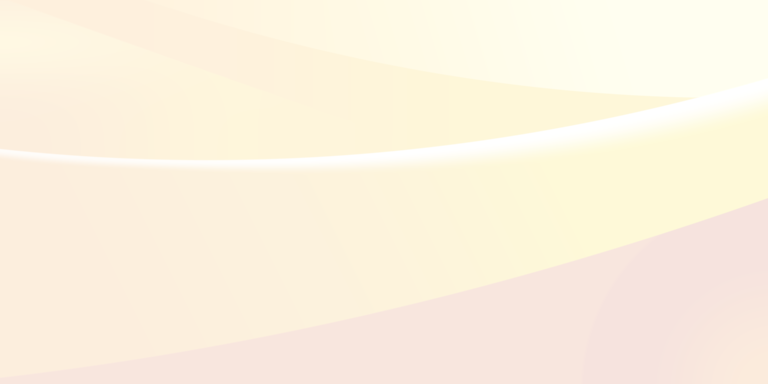
Reproduce this background procedurally as a WebGL 2 fragment shader.

```glsl
#version 300 es
precision highp float;

uniform vec2 u_resolution;
out vec4 fragColor;

const vec3 PEACH = vec3(0.988, 0.932, 0.868);
const vec3 BUTTER = vec3(0.995, 0.978, 0.846);
const vec3 CREAM = vec3(1.0, 0.976, 0.892);
const vec3 IVORY = vec3(1.0, 0.998, 0.942);
const vec3 BLUSH = vec3(0.974, 0.902, 0.872);
const vec3 ROSE = vec3(0.965, 0.890, 0.870);
const vec3 APRICOT = vec3(0.985, 0.922, 0.864);

// Height of a parabola with its vertex at the given point
float parabola(float x, vec2 vertex, float bend) {
    float dx = x - vertex.x;
    return vertex.y + bend * dx * dx;
}

// Smooth coverage of the side where d is positive
float cover(float d, float softness) {
    return smoothstep(-softness, softness, d);
}

// Soft round falloff around a point
float bloom(vec2 p, vec2 center, vec2 radius) {
    vec2 q = (p - center) / radius;
    return exp(-dot(q, q));
}

// Left area above the ridge, with a pale bloom near the left edge
vec3 upperLeft(vec2 p) {
    vec3 color = mix(PEACH, vec3(0.998, 0.965, 0.860), smoothstep(0.0, 0.35, p.x));
    color = mix(color, CREAM, 0.9 * bloom(p, vec2(0.0, 0.89), vec2(0.24, 0.11)));
    return color;
}

// Diagonal band, peach at the left and yellow at the right
vec3 band(vec2 p) {
    vec3 start = vec3(0.996, 0.943, 0.868);
    vec3 end = vec3(0.996, 0.968, 0.850);
    return mix(start, end, smoothstep(0.18, 0.65, p.x));
}

// Bright area in the upper right
vec3 upperRight(vec2 p) {
    vec3 color = mix(vec3(0.998, 0.952, 0.874), CREAM, smoothstep(0.15, 0.48, p.x));
    return mix(color, IVORY, smoothstep(0.40, 0.88, p.x + 0.15 * (p.y - 0.85)));
}

// Broad sheet below the ridge
vec3 sheet(vec2 p) {
    float t = p.x + 0.25 * (p.y - 0.4);
    vec3 middle = vec3(0.990, 0.950, 0.865);
    vec3 color = mix(PEACH, middle, smoothstep(0.0, 0.45, t));
    return mix(color, BUTTER, smoothstep(0.38, 0.85, t));
}

// Pink corner with a large disc that warms towards its center
vec3 corner(vec2 p, float aspect, float softness) {
    float r = length((p - vec2(1.01, -0.015)) * vec2(aspect, 1.0));
    vec3 disc = mix(APRICOT, ROSE, smoothstep(0.05, 0.36, r));
    return mix(BLUSH, disc, cover(0.505 - r, softness + 0.004));
}

void main() {
    vec2 p = gl_FragCoord.xy / u_resolution;
    float aspect = u_resolution.x / u_resolution.y;
    float softness = 1.0 / u_resolution.y;

    // Edges between the layers
    float ridge = parabola(p.x, vec2(0.27, 0.583), 0.40);
    float arc = parabola(p.x, vec2(0.95, 0.745), 0.44);
    float slope = 1.007 - 0.72 * p.x + 0.03 * p.x * p.x;
    float hem = 0.016 + 0.23 * p.x + 0.238 * p.x * p.x;

    // Layers above the ridge
    float bandFade = 1.0 - smoothstep(0.28, 0.52, p.x);
    float bandMask = mix(1.0, cover(p.y - slope, softness), bandFade);
    vec3 color = mix(upperLeft(p), band(p), bandMask);
    color = mix(color, upperRight(p), cover(p.y - arc, softness));

    // Sheet with a white glow that widens to the right
    float depth = max(ridge - p.y, 0.0);
    float glowWidth = mix(0.030, 0.105, smoothstep(0.15, 1.0, p.x));
    float glow = 1.0 - smoothstep(0.12, 1.0, depth / glowWidth);
    float strength = mix(0.82, 1.0, smoothstep(0.1, 0.5, p.x));
    vec3 lower = mix(sheet(p), vec3(1.0), glow * strength);
    color = mix(color, lower, cover(ridge - p.y, softness));

    // Pink corner below the hem
    color = mix(color, corner(p, aspect, softness), cover(hem - p.y, softness));

    fragColor = vec4(color, 1.0);
}
```
